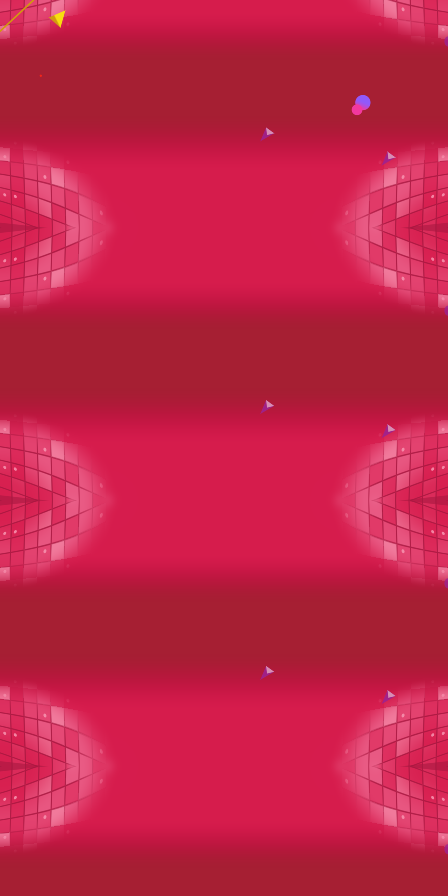
Give the GLSL for this background, as a Shadertoy shader.

```glsl
// Crimson stage bands with mirrored glowing mosaic fans and scattered confetti.

// Lengths are in hundredths of the canvas width, y runs downward.
const float UNITS = 100.0;
const float PERIOD = 60.1;         // height of one repeat
const float FIRST_CENTER = 50.85;  // middle of the first full bright band
const float MIDDLE_SHIFT = 0.75;   // uneven spacing of the second band
const vec2 FADE_ABOVE = vec2(-25.5, -12.0);
const vec2 FADE_BELOW = vec2(11.5, 23.0);
const vec2 FAN_RADII = vec2(26.0, 19.8);
const float TILE = 3.0;
const float LINE_HALF = 0.13;
const vec2 CONFETTI_STEP = vec2(27.1, 5.4);

const vec3 DARK = vec3(0.65, 0.12, 0.20);
const vec3 BRIGHT = vec3(0.84, 0.11, 0.30);
const vec3 GROUT = vec3(0.66, 0.09, 0.25);
const vec3 ROSE = vec3(0.89, 0.22, 0.41);
const vec3 PINK = vec3(0.92, 0.38, 0.54);
const vec3 PALE = vec3(0.97, 0.58, 0.69);
const vec3 PURPLE = vec3(0.62, 0.13, 0.56);
const vec3 LILAC = vec3(0.87, 0.60, 0.72);
const vec3 VIOLET = vec3(0.57, 0.35, 0.98);
const vec3 MAGENTA = vec3(0.95, 0.22, 0.62);
const vec3 YELLOW = vec3(0.97, 0.87, 0.06);
const vec3 OCHRE = vec3(0.82, 0.60, 0.06);

float hash(vec2 p) {
    return fract(sin(dot(p, vec2(127.1, 311.7))) * 43758.5453);
}

// Coverage of a shape from its signed distance.
float cover(float d, float px) {
    return 1.0 - smoothstep(-0.5 * px, 0.5 * px, d);
}

float edgeSide(vec2 p, vec2 a, vec2 b) {
    vec2 e = normalize(b - a);
    return e.y * (p.x - a.x) - e.x * (p.y - a.y);
}

// Triangle with corners in clockwise order on screen.
float triangle(vec2 p, vec2 a, vec2 b, vec2 c) {
    return max(edgeSide(p, a, b), max(edgeSide(p, b, c), edgeSide(p, c, a)));
}

float segment(vec2 p, vec2 a, vec2 b) {
    vec2 e = b - a;
    return length(p - a - e * clamp(dot(p - a, e) / dot(e, e), 0.0, 1.0));
}

// Tiled fan; q is measured from the side edge and from the band axis.
vec3 mosaic(vec3 col, vec2 q, float px) {
    float r = length(q / FAN_RADII);
    float fade = 1.0 - smoothstep(0.70, 1.02, r);
    float slope = mix(0.36, 0.10, smoothstep(0.0, 17.0, q.y));
    vec2 g = vec2(q.x + 0.03 * q.y + 0.3, q.y + slope * q.x) / TILE;
    vec2 id = floor(g);
    float h = hash(id + 3.0);

    // Tiles glow in a ring around the plain inner wedge
    float glow = fade * mix(0.15, 1.0, smoothstep(0.18, 0.62, r));
    col = mix(col, mix(ROSE, PINK, h), glow * (0.4 + 0.55 * h));
    col = mix(col, PALE, step(0.9, hash(id + 17.0)) * glow * 0.6);

    // Dark joints between tiles
    vec2 joint = abs(fract(g + 0.5) - 0.5) * TILE;
    float line = cover(min(joint.x, joint.y) - LINE_HALF, px);
    float lineFade = 1.0 - smoothstep(0.58, 0.94, r);
    col = mix(col, GROUT, line * lineFade * 0.85);
    float wedge = cover(q.y - 0.11 * (10.5 - q.x), px);
    col = mix(col, GROUT, wedge * 0.6);

    // Sparkles and soft lights on the axis
    vec2 spot = (fract(g) - 0.3 - 0.4 * vec2(h, hash(id + 8.0))) * TILE;
    float spark = cover(length(spot) - 0.33, px) * step(0.86, hash(id + 29.0));
    col = mix(col, PALE, spark * fade * 0.85);
    float lights = exp(-dot(q - vec2(16.2, 0.0), q - vec2(16.2, 0.0)) / 1.6)
                 + 0.35 * exp(-dot(q - vec2(24.0, 0.0), q - vec2(24.0, 0.0)) / 3.0);
    return mix(col, PINK, min(lights, 1.0) * 0.7);
}

void mainImage(out vec4 fragColor, in vec2 fragCoord) {
    float px = UNITS / iResolution.x;
    vec2 p = vec2(fragCoord.x, iResolution.y - fragCoord.y) * px;

    // Repeat downward and measure from the band axis
    float row = floor((p.y - FIRST_CENTER) / PERIOD + 0.5);
    float y = p.y - FIRST_CENTER - row * PERIOD;
    y -= row == 1.0 ? MIDDLE_SHIFT : 0.0;
    float light = smoothstep(FADE_ABOVE.x, FADE_ABOVE.y, y)
                * (1.0 - smoothstep(FADE_BELOW.x, FADE_BELOW.y, y));
    vec3 col = mix(DARK, BRIGHT, light);
    col.g -= 0.10 * light * (1.0 - light);
    col = mosaic(col, vec2(min(p.x, UNITS - p.x), abs(y)), px);

    // Faceted confetti in every repeat
    for (int i = 0; i < 2; i++) {
        vec2 c = vec2(p.x, y) - vec2(59.5, -21.0) - float(i) * CONFETTI_STEP;
        float body = triangle(c, vec2(-1.4, 1.7), vec2(-0.1, -1.4), vec2(1.7, -0.1));
        float facet = triangle(c, vec2(0.1, 0.3), vec2(-0.1, -1.4), vec2(1.7, -0.1));
        col = mix(col, PURPLE, cover(body, px) * 0.9);
        col = mix(col, LILAC, cover(facet, px) * 0.9);
    }
    float chip = length((vec2(p.x, y) - vec2(100.0, 18.5)) / vec2(1.0, 1.4)) - 0.8;
    col = mix(col, PURPLE, cover(chip, px) * 0.8);

    // Single ornaments near the top
    col = mix(col, OCHRE, cover(segment(p, vec2(0.0, 7.0), vec2(7.5, 0.0)) - 0.18, px));
    float dart = triangle(p, vec2(10.9, 3.9), vec2(14.6, 2.3), vec2(13.5, 6.2));
    float fold = smoothstep(-0.2, 0.2, edgeSide(p, vec2(12.5, 4.2), vec2(13.5, 6.2)));
    col = mix(col, mix(OCHRE, YELLOW, fold), cover(dart, px));
    vec3 ball = mix(VIOLET, MAGENTA, smoothstep(22.5, 25.0, p.y - 0.4 * (p.x - 81.0)));
    col = mix(col, ball, cover(length(p - vec2(81.0, 22.9)) - 1.7, px));
    col = mix(col, MAGENTA, cover(length(p - vec2(79.7, 24.5)) - 1.2, px));
    col = mix(col, vec3(0.95, 0.15, 0.1), cover(length(p - vec2(9.1, 16.9)) - 0.25, px));

    fragColor = vec4(col, 1.0);
}
```
